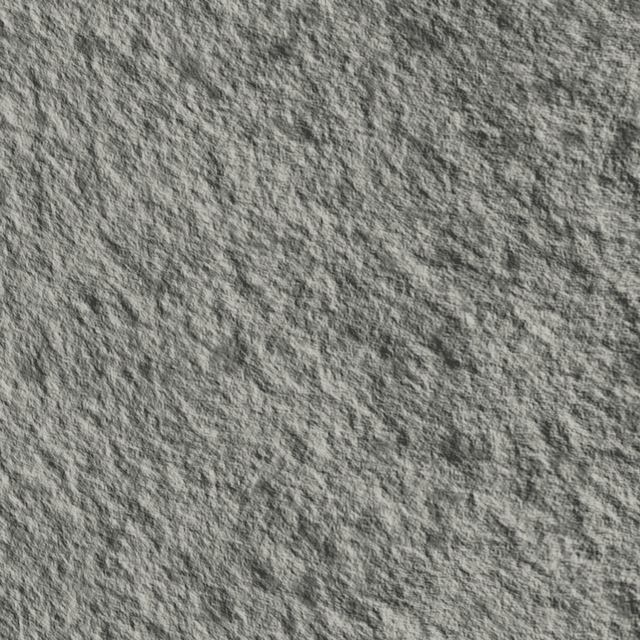
Write a three.js fragment shader that draws this texture.

```glsl
// Rough grey stone: slanted chiselled relief under raking light, with dark pits.
varying vec2 vUv;

const vec3 STONE_TINT = vec3(1.0, 1.0, 0.955);
const float BASE_TONE = 0.526;
const float MIN_TONE = 0.22;
const float MAX_TONE = 0.78;
const float HIGHLIGHT_START = 0.56;
const float HIGHLIGHT_SOFTEN = 1.2;
const float STREAK_ANGLE = -0.78;    // radians, falling to the right
const float STREAK_BEND = 0.2;       // steeper at left, shallower at right
const float COARSE_FREQ = 17.0;      // relief cells across the canvas
const float COARSE_STRETCH = 1.7;    // elongation of large features
const float FINE_STRETCH = 1.25;     // elongation of the smallest grains
const int OCTAVES = 5;
const float RELIEF = 0.21;
const vec2 LIGHT_STEP = vec2(0.10, 0.35); // along and across the streaks
const float PATCHES = 0.105;
const float PIT_FREQ = 24.0;
const float PIT_DEPTH = 0.14;
const float SIDE_SHADE = 0.05;       // the right side is darker
const float WARP = 0.015;

vec2 hash22(vec2 p) {
  vec3 q = fract(p.xyx * vec3(0.1031, 0.1030, 0.0973));
  q += dot(q, q.yzx + 33.33);
  return fract((q.xx + q.yz) * q.zy);
}

float cornerSlope(vec2 cell, vec2 offset) {
  return dot(hash22(cell) * 2.0 - 1.0, offset);
}

// Gradient noise, centred on zero
float noise(vec2 p) {
  vec2 i = floor(p);
  vec2 f = p - i;
  vec2 u = f * f * f * (f * (f * 6.0 - 15.0) + 10.0);
  vec2 e = vec2(1.0, 0.0);
  float low = mix(cornerSlope(i, f), cornerSlope(i + e, f - e), u.x);
  float high = mix(cornerSlope(i + e.yx, f - e.yx), cornerSlope(i + 1.0, f - 1.0), u.x);
  return mix(low, high, u.y);
}

// Lit slopes of bumps, from ridges down to grains
float litRelief(vec2 p) {
  float sum = 0.0;
  float freq = COARSE_FREQ;
  for (int i = 0; i < OCTAVES; i++) {
    float level = float(i) / float(OCTAVES - 1);
    float stretch = mix(COARSE_STRETCH, FINE_STRETCH, level);
    vec2 q = p * freq * vec2(1.0 / stretch, 1.0) + 17.3 * float(i + 1);
    float weight = 1.25 - 1.5 * (level - 0.75) * (level - 0.75);
    sum += weight * (noise(q - LIGHT_STEP) - noise(q + LIGHT_STEP));
    freq *= 2.0;
  }
  return sum;
}

// Broad uneven lightness
float patches(vec2 p) {
  vec2 q = p * vec2(0.65, 1.0);
  return noise(q * 4.0 + 5.1) + 0.8 * noise(q * 9.0 + 41.7) + 0.8 * noise(q * 21.0 + 83.2);
}

// Ragged shaded hollows
float pits(vec2 p) {
  vec2 q = p * PIT_FREQ * vec2(0.6, 1.0) + 120.4;
  float hollow = noise(q) + 0.5 * noise(q * 2.7 + 9.6);
  return smoothstep(0.12, 0.45, hollow);
}

void main() {
  // Streak frame, gently bent
  float c = cos(STREAK_ANGLE);
  float s = sin(STREAK_ANGLE);
  vec2 p = vec2(dot(vUv, vec2(c, s)), dot(vUv, vec2(-s, c)));
  p.y -= STREAK_BEND * (vUv.x - 0.5) * (vUv.x - 0.5);
  p += WARP * vec2(noise(vUv * 5.0 + 3.7), noise(vUv * 5.0 + 61.9));

  // Shading
  float pit = pits(p);
  float tone = BASE_TONE + SIDE_SHADE * (0.5 - vUv.x);
  tone += PATCHES * patches(p);
  tone += RELIEF * litRelief(p) * (1.0 - 0.35 * pit);
  tone -= PIT_DEPTH * pit;

  // Softened highlights
  float excess = max(tone - HIGHLIGHT_START, 0.0);
  tone -= HIGHLIGHT_SOFTEN * excess * excess;

  gl_FragColor = vec4(STONE_TINT * clamp(tone, MIN_TONE, MAX_TONE), 1.0);
}
```
